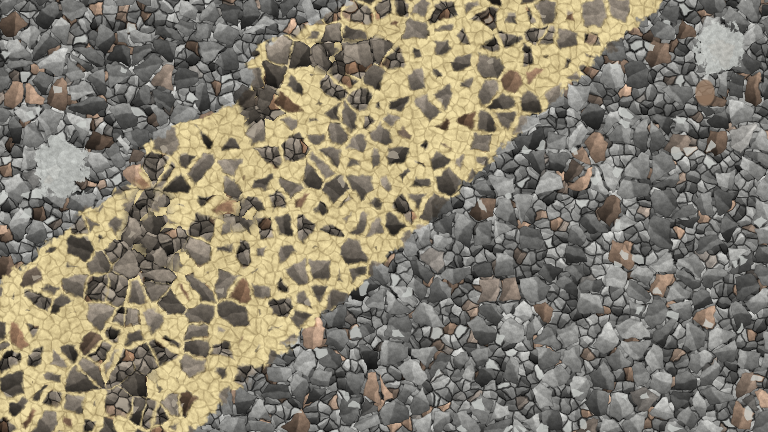
Give the GLSL for this texture, as a Shadertoy shader.

```glsl
// Worn yellow road stripe running diagonally over coarse grey asphalt chippings.
#define STONE_SCALE 20.0
#define GRIT_SCALE 41.0
#define EDGE_RAGGED 0.022
#define PAINT_LIGHT vec3(0.92, 0.85, 0.64)
#define PAINT_SHADE vec3(0.60, 0.53, 0.37)
#define STONE_DARK 0.27
#define STONE_LIGHT 0.63
#define CHALK vec3(0.80, 0.81, 0.79)
#define RUST vec3(1.14, 0.96, 0.82)

struct Cell { vec2 id; vec2 offset; float edge; };

vec2 hash2(vec2 p) {
    vec3 q = fract(p.xyx * vec3(0.1031, 0.1030, 0.0973));
    q += dot(q, q.yzx + 33.33);
    return fract((q.xx + q.yz) * q.zy);
}

// Cellular noise with the exact distance to the cell border
Cell cellular(vec2 p) {
    vec2 base = floor(p), f = fract(p), nearest = vec2(0.0), toNearest = vec2(0.0);
    float best = 9.0;
    for (int y = -1; y <= 1; y++)
    for (int x = -1; x <= 1; x++) {
        vec2 g = vec2(x, y);
        vec2 r = g + hash2(base + g) - f;
        float d = dot(r, r);
        if (d < best) { best = d; nearest = g; toNearest = r; }
    }
    float edge = 9.0;
    for (int y = -2; y <= 2; y++)
    for (int x = -2; x <= 2; x++) {
        vec2 g = nearest + vec2(x, y);
        vec2 r = g + hash2(base + g) - f;
        vec2 across = r - toNearest;
        if (dot(across, across) > 1e-5)
            edge = min(edge, dot(0.5 * (toNearest + r), normalize(across)));
    }
    return Cell(base + nearest, -toNearest, edge);
}

// Layered sines, roughly -1 to 1
float ripple(vec2 p) {
    float sum = 0.0, amp = 0.5;
    for (int i = 0; i < 4; i++) {
        sum += amp * sin(p.x + 1.7 * sin(p.y)) * cos(p.y + 1.3 * sin(p.x * 0.8));
        p = mat2(1.5, 1.2, -1.2, 1.5) * p + 1.9;
        amp *= 0.6;
    }
    return sum;
}

float blob(vec2 p, vec2 centre, vec2 radius) {
    vec2 d = (p - centre) / radius;
    return exp(-dot(d, d));
}

// One faceted chipping, lit from above
vec3 chipping(Cell c) {
    vec2 h = hash2(c.id + 7.0);
    float angle = 6.2832 * h.y;
    float facet = dot(c.offset, vec2(cos(angle), sin(angle)));
    float tone = mix(STONE_DARK, STONE_LIGHT, h.x);
    tone += 0.13 * smoothstep(-0.05, 0.05, facet) - 0.05 + 0.2 * c.offset.y;
    tone *= mix(0.42, 1.0, smoothstep(0.0, 0.13, c.edge));
    return tone * mix(vec3(1.0, 1.0, 0.98), RUST, smoothstep(0.85, 0.95, h.y));
}

// Signed depth inside the stripe, positive within
float stripe(vec2 p) {
    float right = (0.451 + 1.089 * p.y - p.x) / 1.48;
    float wave = 0.045 * cos(30.0 * (p.y - 0.676)) * smoothstep(0.5, 0.65, p.y);
    float left = (p.x + 0.40 - 1.17 * p.y + wave) / 1.54;
    return min(right, left);
}

void mainImage(out vec4 fragColor, in vec2 fragCoord) {
    vec2 p = fragCoord / iResolution.y;
    float pixel = 1.0 / iResolution.y;
    vec2 warped = p + 0.007 * vec2(ripple(p * 38.0), ripple(p.yx * 38.0 + 5.0));
    Cell big = cellular(warped * STONE_SCALE);
    Cell grit = cellular(warped * GRIT_SCALE + 31.0);
    vec2 bigHash = hash2(big.id + 3.0);
    vec2 gritHash = hash2(grit.id + 19.0);
    float grain = ripple(p * 160.0);

    // Asphalt: large chippings bedded in smaller ones
    float bedded = smoothstep(0.04, 0.09, big.edge) * step(bigHash.y, 0.68);
    vec3 road = mix(chipping(grit), chipping(big), bedded);
    road *= 1.0 + 0.16 * grain;
    float fleck = step(0.955, gritHash.x) * smoothstep(0.08, 0.2, grit.edge);
    road = mix(road, CHALK, 0.75 * fleck);

    // Two splashes of chalky white and one rusty stone
    float splash = blob(p, vec2(0.139, 0.615), vec2(0.075, 0.085))
                 + blob(p, vec2(1.667, 0.890), vec2(0.070, 0.080));
    float chalk = smoothstep(0.52, 0.62, splash + 0.30 * ripple(p * 65.0));
    road = mix(road, CHALK * (0.96 + 0.12 * grain), 0.85 * chalk);
    float rusty = smoothstep(0.45, 0.6, blob(p, vec2(1.632, 0.785), vec2(0.028, 0.038)));
    road = mix(road, vec3(0.60, 0.49, 0.40), 0.8 * rusty);

    // Wear: bare patches in the paint
    float wear = 0.85 * blob(p, vec2(0.81, 0.87), vec2(0.10, 0.055))
               + 0.80 * blob(p, vec2(0.60, 0.76), vec2(0.05, 0.06))
               + 0.80 * blob(p, vec2(0.35, 0.46), vec2(0.08, 0.13))
               + 0.45 * blob(p, vec2(0.55, 0.50), vec2(0.07, 0.06))
               + 0.35 * blob(p, vec2(0.33, 0.14), vec2(0.10, 0.08));
    float depth = stripe(p) + EDGE_RAGGED * ripple(p * 42.0 + 2.0);
    float inside = smoothstep(-pixel, 0.006 + pixel, depth);

    // Paint fills the gaps and covers some stones entirely
    float cover = 0.07 + 0.52 * bigHash.x * bigHash.x + 0.07 * ripple(p * 75.0);
    cover -= 0.30 * wear;
    float soft = 0.03 + STONE_SCALE * pixel;
    float bare = smoothstep(cover - soft, cover + soft, big.edge);
    float chipped = smoothstep(0.25, 0.55, wear * (0.4 + gritHash.y));
    float paint = inside * (1.0 - bare) * (1.0 - chipped);

    // Paint relief with shaded hollows around the stones
    float relief = 0.74 + 0.35 * ripple(p * 95.0 + 4.0) + 0.18 * grain;
    relief -= 0.45 * smoothstep(cover - 0.10, cover, big.edge) * step(0.0, -big.offset.y);
    relief += 0.4 * (smoothstep(0.0, 0.15, grit.edge) - 0.7);
    vec3 coat = mix(PAINT_SHADE, PAINT_LIGHT, clamp(relief, 0.0, 1.1));
    vec3 stained = road * vec3(0.86, 0.80, 0.74);
    vec3 color = mix(mix(road, stained, inside), coat, paint);
    fragColor = vec4(clamp(color, 0.0, 1.0), 1.0);
}
```
